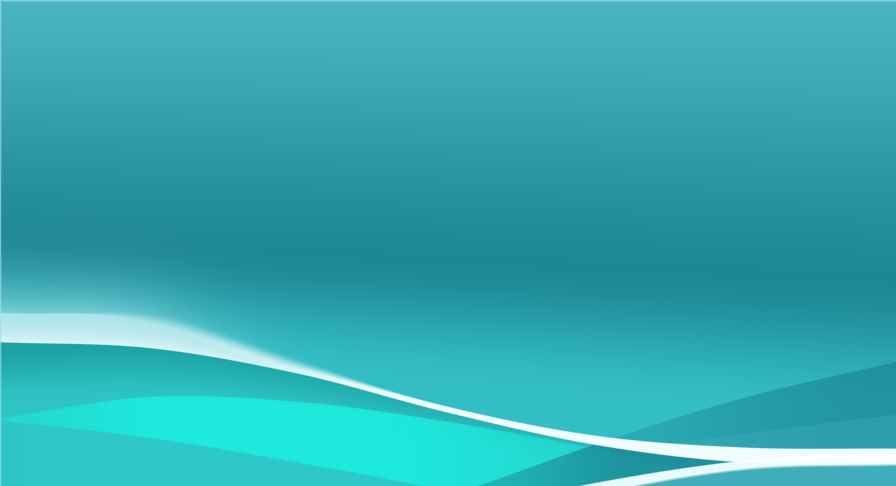
Reproduce this background procedurally as a WebGL 2 fragment shader.

```glsl
#version 300 es
precision highp float;
// Teal abstract background: a hazy gradient sky above glossy flowing ribbons.

uniform vec2 u_resolution;
out vec4 outColor;

// Sky and haze colours
const vec3 SKY_TOP = vec3(0.29, 0.71, 0.76);
const vec3 SKY_DARK = vec3(0.115, 0.53, 0.58);
const vec3 SKY_LOW = vec3(0.20, 0.74, 0.77);
const vec3 HAZE = vec3(0.62, 0.87, 0.90);
const float HORIZON_LEFT = 0.51;
const float HORIZON_RIGHT = 0.43;

// Wave colours
const vec3 WAVE_SHADE = vec3(0.11, 0.63, 0.64);
const vec3 WAVE_LIGHT = vec3(0.18, 0.77, 0.77);
const vec3 AQUA = vec3(0.11, 0.92, 0.87);
const vec3 POOL = vec3(0.19, 0.76, 0.78);
const vec3 HILL = vec3(0.11, 0.53, 0.59);
const vec3 FLOOR = vec3(0.25, 0.68, 0.73);
const vec3 PEARL = vec3(0.69, 0.90, 0.92);
const vec3 WHITE = vec3(0.97, 1.0, 1.0);
const float FRAME_WIDTH = 0.0025;

// Curve heights at evenly spaced stations from left to right
const int LAST = 6;
const float RIBBON_TOP[7] = float[7](0.356, 0.344, 0.250, 0.163, 0.103, 0.079, 0.077);
const float RIBBON_BASE[7] = float[7](0.296, 0.284, 0.231, 0.151, 0.084, 0.048, 0.046);
const float STRAND_TOP[7] = float[7](-0.4, -0.25, -0.15, -0.06, 0.007, 0.053, 0.072);
const float STRAND_BASE[7] = float[7](-0.4, -0.3, -0.2, -0.1, -0.017, 0.034, 0.043);
const float HILL_BACK[7] = float[7](-0.3, -0.2, -0.1, -0.02, 0.087, 0.183, 0.255);
const float HILL_FRONT[7] = float[7](-0.3, -0.2, -0.1, -0.02, 0.06, 0.108, 0.147);
const float AQUA_TOP[7] = float[7](0.139, 0.183, 0.173, 0.132, 0.075, 0.0, -0.1);
const float AQUA_BASE[7] = float[7](0.135, 0.099, 0.048, -0.01, -0.08, -0.15, -0.25);

// Catmull-Rom height of a curve at x in 0..1
float curve(float x, float k[7]) {
  float s = clamp(x, 0.0, 0.9999) * float(LAST);
  int i = int(s);
  float t = s - float(i);
  float b = k[i];
  float c = k[i + 1];
  float a = i > 0 ? k[i - 1] : 2.0 * b - c;
  float d = i + 2 <= LAST ? k[i + 2] : 2.0 * c - b;
  return b + 0.5 * t * (c - a + t * (2.0 * a - 5.0 * b + 4.0 * c - d
       + t * (3.0 * (b - c) + d - a)));
}

// Smooth coverage of the positive side of a distance
float cover(float d, float soft) {
  return smoothstep(-soft, soft, d);
}

vec3 sky(vec2 p, float aboveRibbon) {
  float horizon = mix(HORIZON_LEFT, HORIZON_RIGHT, p.x);
  float rise = clamp((p.y - horizon) / (1.0 - horizon), 0.0, 1.0);
  vec3 col = mix(SKY_DARK, SKY_TOP, mix(rise, smoothstep(0.0, 1.0, rise), 0.4));
  float depth = mix(0.22, 0.30, p.x);
  col = mix(col, SKY_LOW, smoothstep(0.0, depth, horizon - p.y));
  // Pale mist hugging the left crest
  float mist = exp(-max(aboveRibbon, 0.0) / 0.055) * (1.0 - smoothstep(0.08, 0.38, p.x));
  return mix(col, HAZE, 0.65 * mist);
}

void main() {
  vec2 p = gl_FragCoord.xy / u_resolution;
  float edge = 0.9 / u_resolution.y;
  float top = curve(p.x, RIBBON_TOP);
  float base = curve(p.x, RIBBON_BASE);

  // Sky and translucent hills on the right
  vec3 col = sky(p, p.y - top);
  float back = cover(curve(p.x, HILL_BACK) - p.y, edge);
  float front = cover(curve(p.x, HILL_FRONT) - p.y, edge);
  col = mix(col, HILL, back * mix(0.25, 0.75, smoothstep(0.6, 1.0, p.x)));
  col = mix(col, FLOOR, 0.35 * front);

  // Water below the ribbon, shaded under its crest
  vec3 water = mix(WAVE_SHADE, WAVE_LIGHT, smoothstep(0.0, 0.13, base - p.y + 0.12 * p.x));
  float aquaTop = curve(p.x, AQUA_TOP);
  float aqua = cover(aquaTop - p.y, edge);
  float glow = mix(0.5, 0.95, smoothstep(0.0, 0.2, p.x)) * (1.0 - 0.45 * smoothstep(0.4, 0.66, p.x));
  water = mix(water, AQUA, aqua * glow);
  float pool = cover(curve(p.x, AQUA_BASE) - p.y, edge);
  water = mix(water, POOL, pool * 0.85);
  water = mix(water, HILL, back * mix(0.5, 0.85, smoothstep(0.55, 0.72, p.x)));
  col = mix(col, water, cover(base - p.y, edge));

  // Floor under the lower strand, then the strand itself
  float strandTop = curve(p.x, STRAND_TOP);
  float strandBase = curve(p.x, STRAND_BASE);
  col = mix(col, FLOOR, cover(strandBase - p.y, edge));
  float strand = cover(strandTop - p.y, edge) * cover(p.y - strandBase, edge * 2.0);
  col = mix(col, mix(PEARL, WHITE, 0.8), strand);

  // Main ribbon: pearly and soft on the left, bright white to the right
  float softTop = edge + 0.014 * smoothstep(0.08, 0.2, p.x) * (1.0 - smoothstep(0.28, 0.48, p.x));
  float ribbon = cover(top - p.y, softTop) * cover(p.y - base, edge);
  float across = clamp((top - p.y) / max(top - base, 0.001), 0.0, 1.0);
  float shine = max(smoothstep(0.12, 0.48, p.x), 0.65 * across * across);
  col = mix(col, mix(PEARL, WHITE, shine), ribbon * 0.97);

  // Thin pale frame on the top and left
  float border = min(p.x * u_resolution.x / u_resolution.y, 1.0 - p.y);
  col = mix(col, HAZE, 0.7 * cover(FRAME_WIDTH - border, edge));
  outColor = vec4(col, 1.0);
}
```
